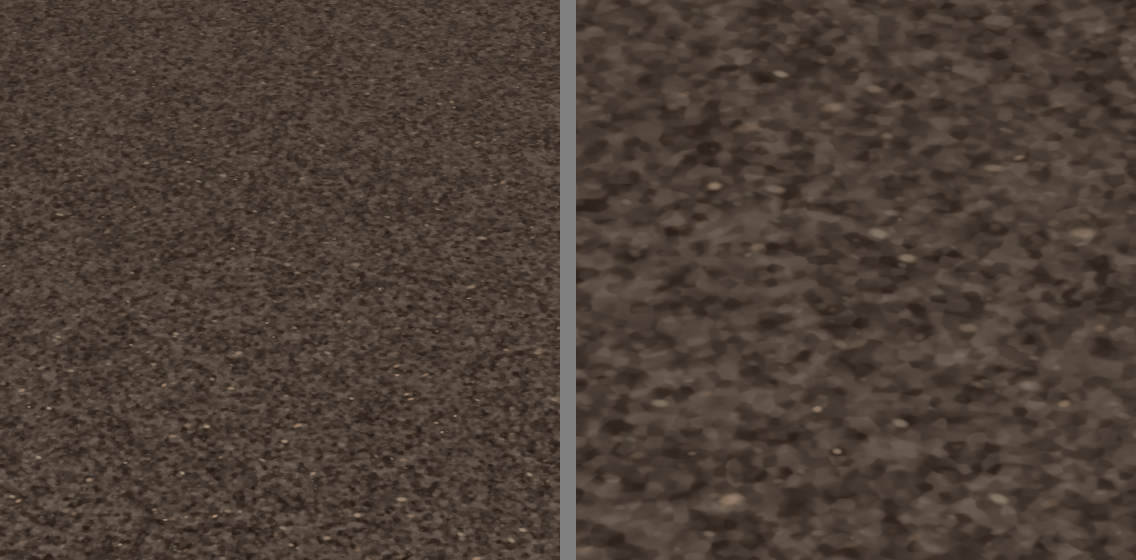
Left: the whole. Right: its middle third, enlarged.
This texture is drawn by a three.js fragment shader. Its source:

```glsl
// Dark brown gritty soil seen at a slant, with pale stone flecks.
varying vec2 vUv;

vec3 hash3(vec2 cell) {
  vec3 q = fract(cell.xyx * vec3(0.1031, 0.1030, 0.0973));
  q += dot(q, q.yxz + 33.33);
  return fract((q.xxy + q.yzz) * q.zyx);
}

// Soft cellular noise: random cell tones blended by distance.
float mottle(vec2 p) {
  vec2 cell = floor(p);
  vec2 f = fract(p);
  float tone = 0.0;
  float total = 0.0;
  for (int j = -1; j <= 1; j++) {
    for (int i = -1; i <= 1; i++) {
      vec2 o = vec2(float(i), float(j));
      vec3 h = hash3(cell + o);
      vec2 d = o + h.xy - f;
      float weight = exp(-7.0 * dot(d, d));
      tone += weight * h.z;
      total += weight;
    }
  }
  return tone / total;
}

// Scattered stones: x is brightness, y is a tint for the hue.
vec2 flecks(vec2 p, float rarity) {
  vec2 cell = floor(p);
  vec2 f = fract(p);
  vec2 best = vec2(0.0, 0.5);
  for (int j = -1; j <= 1; j++) {
    for (int i = -1; i <= 1; i++) {
      vec2 o = vec2(float(i), float(j));
      vec3 h = hash3(cell + o + 57.0);
      vec3 shape = hash3(cell + o + 211.0);
      vec2 d = o + h.xy - f;
      d.y += d.x * (shape.x - 0.5) * 0.7;
      d.x *= mix(0.6, 1.1, shape.y);
      float radius = mix(0.25, 0.55, shape.z);
      float mask = 1.0 - smoothstep(radius * 0.25, radius, length(d));
      float glow = pow(h.z, rarity) * mask;
      if (glow > best.x) best = vec2(glow, shape.x);
    }
  }
  return best;
}

// Broad uneven patches from layered sines.
float patches(vec2 p) {
  float sum = 0.0;
  float amp = 0.5;
  for (int i = 0; i < 4; i++) {
    sum += amp * sin(p.x + 1.7 * sin(p.y * 0.8)) * sin(p.y + 1.3 * sin(p.x * 0.7));
    p = mat2(1.5, 1.1, -1.1, 1.5) * p + 2.3;
    amp *= 0.65;
  }
  return sum;
}

void main() {
  // Ground plane: grains shrink and flatten towards the top.
  float depth = 1.0 / (1.0 - 0.286 * vUv.y);
  vec2 ground = vec2((vUv.x - 0.5) * depth, 5.0 * depth);
  float nearness = 1.0 - vUv.y;
  float patchy = patches(ground * 11.0);

  // Earth grain at two sizes.
  float tone = 0.43 + 0.07 * patchy;
  float contrast = mix(0.8, 1.2, nearness);
  tone += contrast * 0.75 * (mottle(ground * 72.0 + 300.0) - 0.5);
  tone += contrast * 0.72 * (mottle(ground * 115.0 + 90.0) - 0.5);
  vec3 color = mix(vec3(0.21, 0.17, 0.14), vec3(0.39, 0.34, 0.30), tone);

  // Many dull chips, then few bright stones.
  float cluster = clamp(0.75 + 0.5 * patchy, 0.3, 1.2);
  vec2 chip = flecks(ground * 88.0 + 40.0, 7.0);
  vec2 stone = flecks(ground * 60.0 + 150.0, 26.0);
  vec3 chipColor = mix(vec3(0.49, 0.40, 0.33), vec3(0.47, 0.44, 0.39), chip.y);
  vec3 stoneColor = mix(vec3(0.72, 0.58, 0.47), vec3(0.68, 0.62, 0.54), stone.y);
  color = mix(color, chipColor, chip.x * cluster * mix(0.45, 0.65, nearness));
  color = mix(color, stoneColor, stone.x * mix(0.4, 0.95, nearness));

  gl_FragColor = vec4(color, 1.0);
}
```
